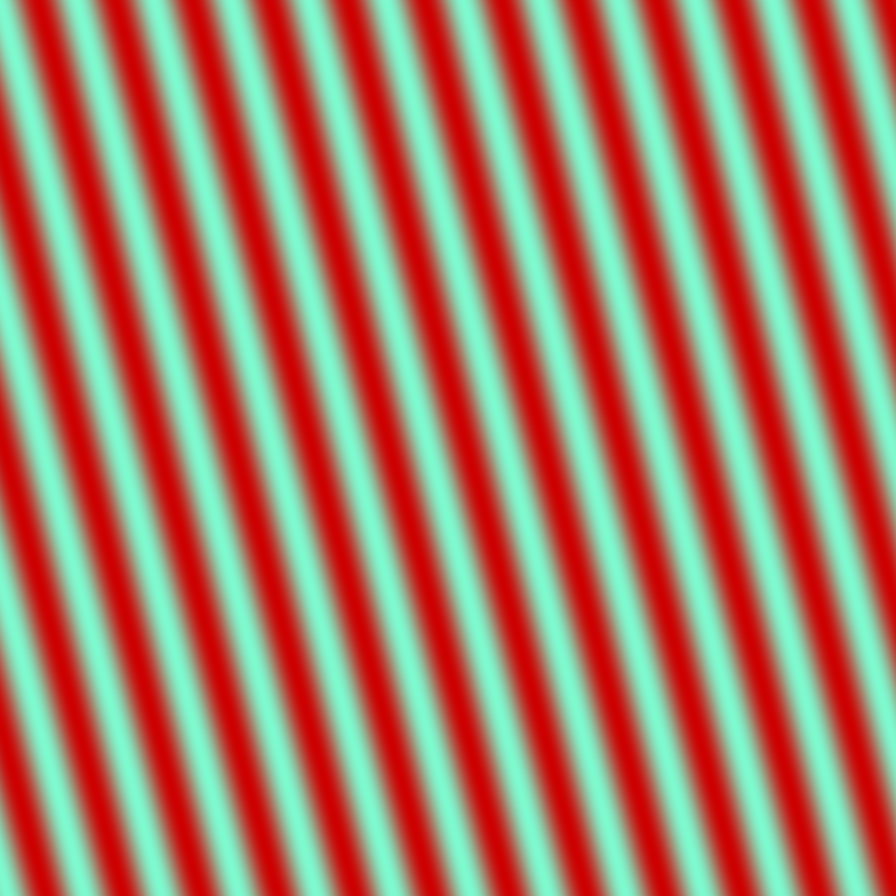
This pattern is drawn by a WebGL 2 fragment shader. Its source:

```glsl
#version 300 es
precision highp float;

// Soft diagonal stripes in red and mint, leaning fifteen degrees off vertical.
// A sine wave along the tilted stripe normal, centred on the canvas,
// blends smoothly between the two colours.

uniform vec2 u_resolution;
out vec4 fragColor;

const float TAU = 6.2831853;
const float STRIPE_COUNT = 12.0;          // red-mint pairs per canvas height
const float TILT = radians(15.0);         // angle of the stripe normal
const float PHASE = 0.0;                  // offset in stripe periods
const vec3 RED = vec3(0.800, 0.000, 0.000);
const vec3 MINT = vec3(0.496, 0.978, 0.812);

// Mint share, from 0 in the red cores to 1 in the mint cores.
float mintAmount(vec2 position) {
    vec2 normal = vec2(cos(TILT), sin(TILT));
    float cycles = STRIPE_COUNT * dot(position, normal) + PHASE;
    return 0.5 - 0.5 * sin(TAU * cycles);
}

void main() {
    // Canvas units with the origin at the centre
    vec2 position = (gl_FragCoord.xy - 0.5 * u_resolution) / u_resolution.y;

    fragColor = vec4(mix(RED, MINT, mintAmount(position)), 1.0);
}
```
